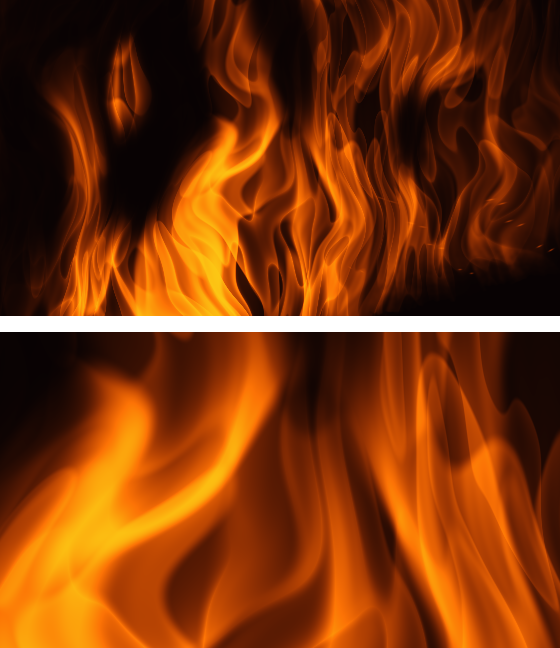
Top, the full canvas; bottom, a detail of the centre.
Reproduce this texture procedurally as a Shadertoy shader.

```glsl
// Wood fire at night: tall folded sheets of flame over a dark log.
// Warped gradient noise is cut into one-sided sheets with glowing rims,
// weighted by a broad heat layout, then mapped to an ember colour ramp.

vec2 hashGradient(vec2 cell) {
    uvec2 u = uvec2(ivec2(cell) + 4096);
    uint n = u.x * 1597334673u ^ u.y * 3812015801u;
    n = (n ^ (n >> 15)) * 2246822519u;
    n ^= n >> 13;
    float angle = 6.28318 * float(n & 65535u) / 65536.0;
    return vec2(cos(angle), sin(angle));
}

float gradientNoise(vec2 p) {
    vec2 i = floor(p), f = p - i;
    vec2 u = f * f * f * (f * (f * 6.0 - 15.0) + 10.0);
    vec2 e = vec2(0.0, 1.0);
    float a = dot(hashGradient(i), f);
    float b = dot(hashGradient(i + e.yx), f - e.yx);
    float c = dot(hashGradient(i + e.xy), f - e.xy);
    float d = dot(hashGradient(i + e.yy), f - e.yy);
    return mix(mix(a, b, u.x), mix(c, d, u.x), u.y);
}

// Flat-topped soft ellipse
float blob(vec2 p, vec2 center, vec2 radius) {
    vec2 q = (p - center) / radius;
    float d = dot(q, q);
    return exp(-d * d);
}

// Broad layout: base glow, main column, dim right curtain, dark hollows
float heatLayout(vec2 p) {
    float columnX = 0.68 + 0.09 * sin(3.14 * p.y);
    float column = blob(p, vec2(columnX, 0.5), vec2(0.085, 0.75));
    float heat = 0.05 + 0.85 * column;
    heat += 1.05 * blob(p, vec2(0.60, 0.02), vec2(0.44, 0.29));
    heat += 0.60 * blob(p, vec2(0.78, 0.28), vec2(0.23, 0.30));
    heat += 1.10 * blob(p, vec2(0.43, 0.72), vec2(0.06, 0.14));
    heat += 0.50 * blob(p, vec2(0.26, 0.36), vec2(0.08, 0.38));
    heat += 0.56 * blob(p, vec2(1.32, 0.52), vec2(0.42, 0.68));
    heat += 0.24 * blob(p, vec2(1.00, 0.65), vec2(0.16, 0.55));
    heat *= 1.0 - 0.95 * blob(p, vec2(0.49, 0.45), vec2(0.12, 0.21));
    heat *= 1.0 - 0.92 * blob(p, vec2(1.34, 0.59), vec2(0.085, 0.15));
    heat *= 1.0 - 0.85 * blob(p, vec2(0.90, 0.80), vec2(0.07, 0.26));
    return heat;
}

// Overlapping sheets: each has a crisp rim and fades away behind it
float flameSheets(vec2 p) {
    float sum = 0.0, frequency = 2.8, weight = 0.58;
    for (int i = 0; i < 6; i++) {
        vec2 offset = vec2(17.3, 9.7) * float(i + 1);
        float field = gradientNoise(p * frequency * vec2(1.0, 0.30) + offset);
        float blur = 0.04 + 0.10 * gradientNoise(p * vec2(3.0, 2.0) - offset);
        blur = max(blur, 0.018);
        float body = smoothstep(-blur, blur, field) * exp(-5.0 * max(field, 0.0));
        float strength = smoothstep(-0.05, 0.35, gradientNoise(p * 2.6 + offset.yx));
        float filament = exp(-abs(field) * 32.0) * strength;
        sum += weight * (body + 0.75 * filament);
        weight *= 0.79;
        frequency *= 1.42;
    }
    return sum;
}

// Short glowing dashes scattered low over the log
float sparks(vec2 p) {
    float glow = 0.0;
    for (int i = 0; i < 16; i++) {
        vec2 random = fract(float(i + 1) * vec2(0.618, 0.755) + 0.13);
        vec2 q = p - vec2(1.1 + 0.66 * random.x, 0.09 + 0.30 * random.y);
        q.y -= q.x * (random.x - 0.5);
        q /= vec2(0.004 + 0.008 * random.y, 0.0025);
        glow += exp(-dot(q, q)) * (0.1 + 0.3 * random.x);
    }
    return glow;
}

vec3 emberRamp(float t) {
    float red = min(0.03 + 1.28 * t, 0.99);
    float green = 0.008 + 0.36 * t + 0.41 * t * t * t;
    return vec3(red, green, 0.01 + 0.07 * pow(t, 6.0));
}

void mainImage(out vec4 fragColor, in vec2 fragCoord) {
    vec2 p = fragCoord / iResolution.y;
    p.x *= 1.7778 * iResolution.y / iResolution.x;

    // Rising air bends the flames into S-curves
    vec2 bent = p;
    bent.x += 0.20 * gradientNoise(p * vec2(2.0, 2.4) + 3.7);
    bent.x += 0.06 * gradientNoise(p * vec2(5.0, 4.2) + 21.4);
    bent.y += 0.14 * gradientNoise(p * vec2(4.0, 1.8) + 40.2);

    float heat = heatLayout(mix(p, bent, 0.5)) * (0.08 + 1.08 * flameSheets(bent));

    // Fine upright streaks inside the sheets
    heat *= 1.0 + 0.35 * gradientNoise(bent * vec2(24.0, 2.2));
    heat *= 1.0 + 0.22 * gradientNoise(bent * vec2(52.0, 4.0) + 8.3);

    // Dark rough log in the lower right corner
    float bark = 0.025 * gradientNoise(p * 24.0) + 0.012 * gradientNoise(p * 60.0);
    float aboveLog = p.y - 0.24 * (p.x - 1.2) + bark;
    float logShade = smoothstep(1.05, 1.35, p.x);
    heat *= mix(1.0, smoothstep(-0.05, 0.18, aboveLog), logShade);
    heat *= mix(1.0, smoothstep(-0.004, 0.008, aboveLog), logShade);

    // Deepen the shadows and lift the hot cores
    heat = 1.36 * pow(max(heat, 0.0), 1.5);
    heat += sparks(p) * smoothstep(0.0, 0.03, aboveLog);

    fragColor = vec4(emberRamp(1.0 - exp(-1.25 * heat)), 1.0);
}
```
